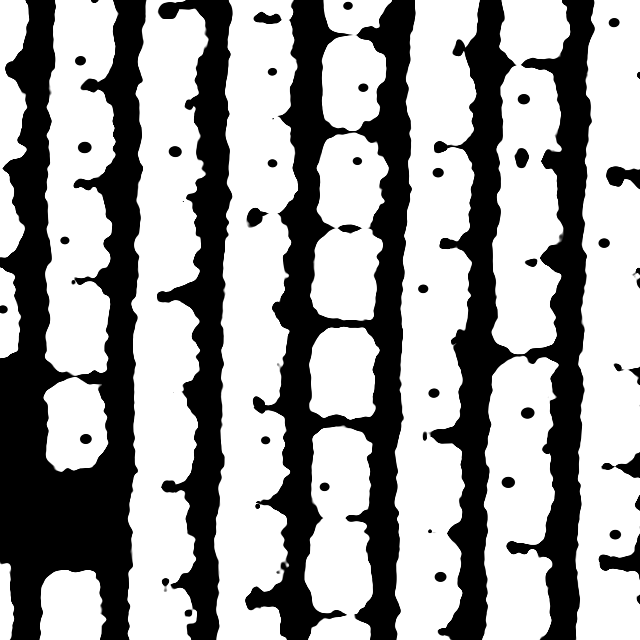
Reproduce this pattern procedurally as a three.js fragment shader.

```glsl
// Black and white columns of ragged, partly fused blobs with notches and specks.
varying vec2 vUv;

const vec2 PITCH = vec2(0.14, 0.151);    // column and row spacing
const vec2 BLOB = vec2(0.050, 0.071);    // blob half size
const vec2 ORIGIN = vec2(-0.02, 0.586);  // centre of column 0, one of its gaps
const float SLANT = 0.026;               // lean of the columns
const float ROW_DROP = 0.0234;           // fall of the rows per column
const float EDGE = 0.0009;

float hash(vec2 p) {
  return fract(sin(dot(p, vec2(127.1, 311.7))) * 43758.5453);
}

float noise(vec2 p) {
  vec2 i = floor(p);
  vec2 f = fract(p);
  f = f * f * (3.0 - 2.0 * f);
  return mix(mix(hash(i), hash(i + vec2(1.0, 0.0)), f.x),
             mix(hash(i + vec2(0.0, 1.0)), hash(i + 1.0), f.x), f.y);
}

float roundBox(vec2 p, vec2 halfSize, float radius) {
  vec2 q = abs(p) - halfSize + radius;
  return length(max(q, 0.0)) + min(max(q.x, q.y), 0.0) - radius;
}

float smoothMin(float a, float b, float k) {
  float h = max(k - abs(a - b), 0.0) / k;
  return min(a, b) - h * h * k * 0.25;
}

vec2 cellCentre(vec2 id) {
  return ORIGIN + vec2(id.x, id.y + 0.5) * PITCH - vec2(0.0, ROW_DROP * id.x);
}

// The lower left patch has lost its blobs.
bool isMissing(vec2 centre) {
  return dot(centre, vec2(0.84, 0.545)) < 0.24 && centre.y > 0.13;
}

// How far a bridge across the gap below a cell runs from the left edge, 0 to 1.
float bridgeReach(vec2 id) {
  float gapY = cellCentre(id).y - 0.5 * PITCH.y;
  float chance = hash(id + 3.7);
  bool loose = id.x == 4.0 || (id.x < 2.0 && gapY < 0.48);
  if (loose || chance < 0.1) return 0.0;
  return mix(0.38, 1.0, hash(id + 19.3));
}

// Adds a white bridge and a dark rounded notch tip at a gap.
float joinGap(float d, vec2 p, vec2 id) {
  float reach = bridgeReach(id);
  if (reach == 0.0) return d;
  float halfWidth = BLOB.x * reach;
  vec2 bridgeCentre = vec2(halfWidth - BLOB.x, 0.0);
  float bridge = roundBox(p - bridgeCentre, vec2(halfWidth, 0.028), 0.008);
  d = smoothMin(d, bridge, 0.01);
  vec2 tip = vec2(2.0 * halfWidth - BLOB.x, 0.012 * (hash(id + 7.1) - 0.5));
  float tipRadius = mix(0.003, 0.014, hash(id + 11.9));
  return max(d, tipRadius - length(p - tip));
}

// Dark specks inside some blobs.
float punchSpeck(float d, vec2 p, vec2 id) {
  if (hash(id + 41.0) > 0.45) return d;
  vec2 offset = vec2(hash(id + 5.3), hash(id + 8.9)) - 0.5;
  float radius = mix(0.006, 0.009, hash(id + 2.1));
  return max(d, radius - length((p - offset * BLOB) * vec2(0.85, 1.0)));
}

// Signed distance to the white shapes, negative inside.
float pattern(vec2 uv) {
  float sway = 0.01 * (noise(vec2(uv.x * 3.0, uv.y * 7.0)) - 0.5);
  vec2 p = vec2(uv.x - SLANT * (uv.y - 0.5) + sway, uv.y);
  float column = floor((p.x - ORIGIN.x) / PITCH.x + 0.5);
  float row = floor((p.y - ORIGIN.y + ROW_DROP * column) / PITCH.y);
  vec2 id = vec2(column, row);
  vec2 centre = cellCentre(id);
  vec2 q = p - centre;

  float d = 0.05;
  if (!isMissing(centre)) {
    float size = mix(0.92, 1.02, hash(id + 23.0));
    d = roundBox(q, BLOB * vec2(size, 1.0), 0.034);
  }
  d = joinGap(d, q + vec2(0.0, 0.5 * PITCH.y), id);
  d = joinGap(d, q - vec2(0.0, 0.5 * PITCH.y), id + vec2(0.0, 1.0));

  // Ragged outline, rougher to the right of each column
  float rough = mix(0.7, 1.25, smoothstep(-0.04, 0.04, q.x));
  d += rough * 0.014 * (noise(uv * 42.0) - 0.5);
  d += rough * 0.007 * (noise(uv * 95.0 + 17.0) - 0.5);
  return punchSpeck(d, q, id);
}

void main() {
  float ink = smoothstep(-EDGE, EDGE, pattern(vUv));
  gl_FragColor = vec4(vec3(1.0 - ink), 1.0);
}
```
